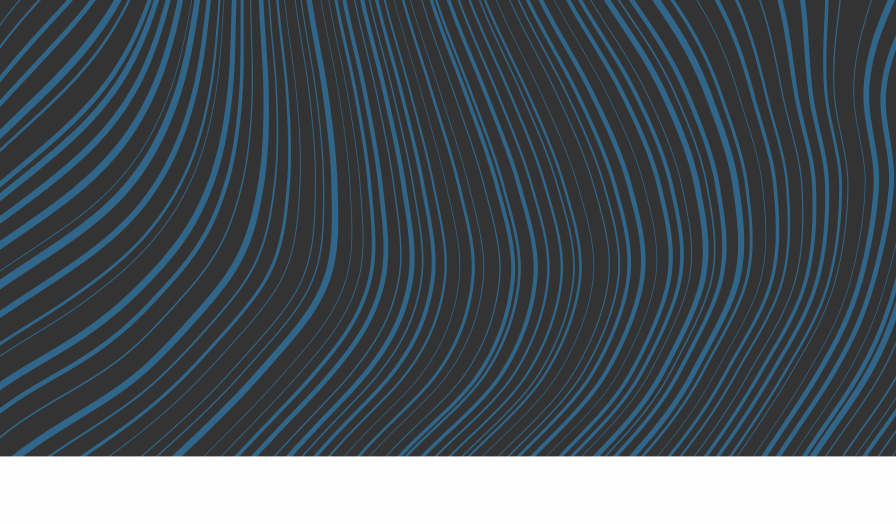
This background is drawn by a Shadertoy shader. Its source:

```glsl
// Flowing blue contour lines of uneven weight on charcoal, above a plain white strip.
// A smooth height field is splined through a coarse control mesh; each whole level
// of the field carries one line with a hashed offset and stroke width.

const vec3 CHARCOAL = vec3(0.20);
const vec3 BLUE     = vec3(0.19, 0.40, 0.54);
const vec3 WHITE    = vec3(0.995);

const float STRIP_HEIGHT = 0.129;   // white strip, in canvas heights
const float THIN_STROKE  = 0.0015;  // stroke widths, in canvas heights
const float EXTRA_STROKE = 0.0112;
const float MEAN_SPACING = 0.024;   // spacing at which strokes keep their width
const float JITTER       = 0.56;    // line offset range, in levels
const float ROW_SCALE    = 5.625;   // mesh rows per canvas height

// Control mesh of the field: rows run from the top down, columns left to right.
const int COLS = 7;
const int ROWS = 6;
const float LEVELS[42] = float[42](
    -18.7, -11.8,  4.6, 22.0, 35.5, 43.6, 50.1,
    -15.5,  -9.2,  3.2, 18.6, 31.4, 41.8, 51.9,
    -11.7,  -6.3,  2.9, 16.1, 28.4, 40.0, 51.4,
     -7.5,  -3.0,  4.0, 15.1, 27.2, 40.0, 53.0,
     -3.6,   0.5,  8.0, 17.8, 30.2, 44.0, 56.0,
      0.0,   5.0, 13.3, 24.8, 37.0, 49.0, 61.0);

float hash(int level, uint salt) {
    uint h = uint(level + 1024) * 747796405u + salt * 2891336453u;
    h = (h ^ (h >> 16)) * 2246822519u;
    h = (h ^ (h >> 13)) * 3266489917u;
    return float((h ^ (h >> 16)) & 65535u) / 65535.0;
}

// Catmull-Rom segment from b to c.
float spline(float a, float b, float c, float d, float t) {
    return b + 0.5 * t * (c - a + t * (2.0*a - 5.0*b + 4.0*c - d
                        + t * (3.0*(b - c) + d - a)));
}

// One mesh row, extended in a straight line past its ends.
float rowLevel(int row, float x) {
    int i = clamp(int(floor(x)), 0, COLS - 2);
    int k = row * COLS + i;
    float b = LEVELS[k];
    float c = LEVELS[k + 1];
    float a = i > 0 ? LEVELS[max(k - 1, 0)] : 2.0*b - c;
    float d = i < COLS - 2 ? LEVELS[min(k + 2, COLS*ROWS - 1)] : 2.0*c - b;
    return spline(a, b, c, d, x - float(i));
}

float field(vec2 p) {
    int j = clamp(int(floor(p.y)), 0, ROWS - 2);
    float b = rowLevel(j, p.x);
    float c = rowLevel(j + 1, p.x);
    float a = j > 0 ? rowLevel(j - 1, p.x) : 2.0*b - c;
    float d = j < ROWS - 2 ? rowLevel(j + 2, p.x) : 2.0*c - b;
    return spline(a, b, c, d, p.y - float(j));
}

// Share of a pixel centred at distance d that lies inside a stroke.
float strokeCoverage(float d, float halfWidth) {
    return clamp(d + 0.5, -halfWidth, halfWidth)
         - clamp(d - 0.5, -halfWidth, halfWidth);
}

void mainImage(out vec4 fragColor, in vec2 fragCoord) {
    vec2 uv = fragCoord / iResolution.xy;
    float level = field(vec2(uv.x * float(COLS - 1), (1.0 - uv.y) * ROW_SCALE));

    // Pixels per level converts field differences to distances.
    float spacing = 1.0 / max(length(vec2(dFdx(level), dFdy(level))), 1e-4);
    float swell = sqrt(spacing / (iResolution.y * MEAN_SPACING));
    swell = clamp(swell, 0.7, 1.25);

    // Jittered lines may reach into the neighbouring levels.
    float ink = 0.0;
    int nearest = int(floor(level + 0.5));
    for (int k = -1; k <= 1; k++) {
        int id = nearest + k;
        float centre = float(id) + JITTER * (hash(id, 1u) - 0.5);
        float weight = hash(id, 2u);
        float width = (THIN_STROKE + EXTRA_STROKE * weight * weight) * swell;
        float d = (level - centre) * spacing;
        ink = max(ink, strokeCoverage(d, 0.5 * width * iResolution.y));
    }

    // White strip along the foot.
    vec3 color = mix(CHARCOAL, BLUE, ink);
    float above = clamp((uv.y - STRIP_HEIGHT) * iResolution.y + 0.5, 0.0, 1.0);
    fragColor = vec4(mix(WHITE, color, above), 1.0);
}
```
